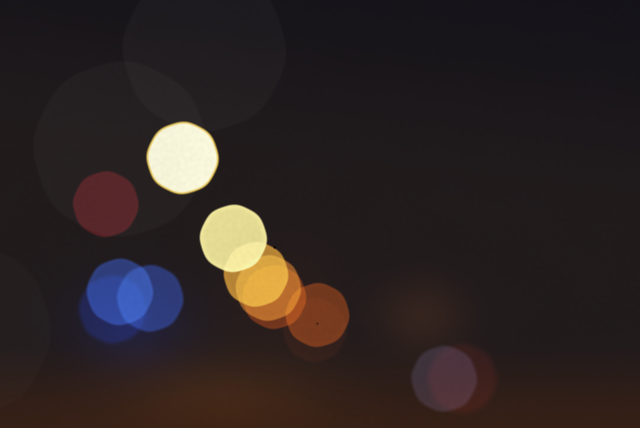
Reproduce this background procedurally as a Shadertoy shader.

```glsl
// Out-of-focus night lights: glowing aperture discs over a dark, warm-footed haze.

const vec3 NIGHT = vec3(0.083, 0.076, 0.100);
const vec3 DUSK = vec3(0.127, 0.104, 0.108);
const vec3 EMBER = vec3(0.215, 0.125, 0.085);
const vec3 PEAK = vec3(0.970, 0.965, 0.860);

vec2 hashGradient(vec2 cell) {
    float angle = 6.2832 * fract(sin(dot(cell, vec2(127.1, 311.7))) * 43758.5);
    return vec2(cos(angle), sin(angle));
}

float gradientNoise(vec2 p) {
    vec2 i = floor(p), f = fract(p);
    vec2 u = f * f * f * (f * (f * 6.0 - 15.0) + 10.0);
    vec2 e = vec2(0.0, 1.0);
    float a = dot(hashGradient(i), f);
    float b = dot(hashGradient(i + e.yx), f - e.yx);
    float c = dot(hashGradient(i + e.xy), f - e.xy);
    float d = dot(hashGradient(i + e.yy), f - e.yy);
    return mix(mix(a, b, u.x), mix(c, d, u.x), u.y);
}

vec3 screenBlend(vec3 base, vec3 light) {
    return 1.0 - (1.0 - base) * (1.0 - light);
}

// Aperture disc with faintly eight-sided blades and a slight rim.
vec3 addDisc(vec3 base, vec2 p, vec2 center, float radius, float blur, vec3 light) {
    vec2 q = p - center;
    float blades = 1.0 + 0.010 * cos(8.0 * atan(q.y, q.x) + 0.6);
    float edge = length(q) - radius * blades;
    float cover = 1.0 - smoothstep(-blur, blur, edge);
    float rim = 0.94 + 0.06 * smoothstep(-0.2 * radius, 0.0, edge);
    return screenBlend(base, light * cover * rim);
}

// Soft elliptical haze.
vec3 addGlow(vec3 base, vec2 p, vec2 center, vec2 size, vec3 light) {
    vec2 q = (p - center) / size;
    return screenBlend(base, light * exp(-dot(q, q)));
}

float dustSpeck(vec2 p, vec2 center, float radius) {
    return 1.0 - smoothstep(0.4 * radius, 1.3 * radius, length(p - center));
}

vec3 nightHaze(vec2 p) {
    vec3 col = mix(DUSK, NIGHT, smoothstep(0.55, 1.1, p.y + 0.12 * (p.x - 0.75)));
    col = mix(col, EMBER, 1.0 - smoothstep(-0.03, 0.23, p.y));
    col = addGlow(col, p, vec2(0.52, 0.08), vec2(0.24, 0.10), vec3(0.085, 0.040, 0.002));
    col = addGlow(col, p, vec2(0.99, 0.26), vec2(0.10, 0.085), vec3(0.090, 0.040, 0.010));
    col = addGlow(col, p, vec2(0.31, 0.24), vec2(0.13, 0.10), vec3(0.005, 0.025, 0.130));
    return addGlow(col, p, vec2(0.65, 0.30), vec2(0.16, 0.14), vec3(0.035, 0.012, 0.0));
}

vec3 addFaintDiscs(vec3 col, vec2 p) {
    vec3 veil = vec3(0.027, 0.027, 0.025);
    col = addDisc(col, p, vec2(0.479, 0.883), 0.190, 0.004, veil);
    col = addDisc(col, p, vec2(0.283, 0.652), 0.203, 0.004, veil);
    col = addDisc(col, p, vec2(-0.088, 0.229), 0.205, 0.004, 0.6 * veil);
    col = addDisc(col, p, vec2(1.084, 0.115), 0.079, 0.012, vec3(0.095, 0.015, 0.015));
    return addDisc(col, p, vec2(1.041, 0.115), 0.076, 0.006, vec3(0.100, 0.095, 0.150));
}

vec3 addCoolDiscs(vec3 col, vec2 p) {
    col = addDisc(col, p, vec2(0.248, 0.523), 0.076, 0.004, vec3(0.240, 0.030, 0.045));
    col = addDisc(col, p, vec2(0.264, 0.277), 0.078, 0.008, vec3(0.010, 0.045, 0.210));
    col = addDisc(col, p, vec2(0.281, 0.318), 0.077, 0.004, vec3(0.070, 0.160, 0.430));
    return addDisc(col, p, vec2(0.352, 0.303), 0.077, 0.005, vec3(0.060, 0.140, 0.400));
}

// Chain of lights running from pale yellow down to deep orange.
vec3 addWarmDiscs(vec3 col, vec2 p) {
    col = addDisc(col, p, vec2(0.738, 0.229), 0.074, 0.005, vec3(0.060, 0.015, 0.005));
    col = addDisc(col, p, vec2(0.744, 0.264), 0.074, 0.003, vec3(0.370, 0.130, 0.010));
    col = addDisc(col, p, vec2(0.643, 0.306), 0.074, 0.003, vec3(0.360, 0.110, 0.010));
    col = addDisc(col, p, vec2(0.629, 0.327), 0.076, 0.003, vec3(0.530, 0.290, 0.070));
    col = addDisc(col, p, vec2(0.600, 0.359), 0.075, 0.003, vec3(0.700, 0.480, 0.120));
    col = addDisc(col, p, vec2(0.547, 0.443), 0.078, 0.003, vec3(0.930, 0.890, 0.560));
    col = addDisc(col, p, vec2(0.428, 0.631), 0.084, 0.003, vec3(0.850, 0.700, 0.200));
    return addDisc(col, p, vec2(0.428, 0.631), 0.080, 0.004, vec3(0.970, 0.960, 0.850));
}

void mainImage(out vec4 fragColor, in vec2 fragCoord) {
    vec2 p = fragCoord / iResolution.xy * vec2(1.5, 1.0);
    vec3 col = nightHaze(p);
    col = addFaintDiscs(col, p);
    col = addCoolDiscs(col, p);
    col = addWarmDiscs(col, p);
    col = min(col, PEAK);

    // Lens dust and fine mottling.
    float dust = dustSpeck(p, vec2(0.644, 0.422), 0.0035);
    dust = max(dust, 0.6 * dustSpeck(p, vec2(0.744, 0.244), 0.003));
    col *= 1.0 - 0.75 * dust;
    col *= 1.0 + 0.025 * gradientNoise(p * 90.0) + 0.02 * gradientNoise(p * 9.0);
    fragColor = vec4(col, 1.0);
}
```
